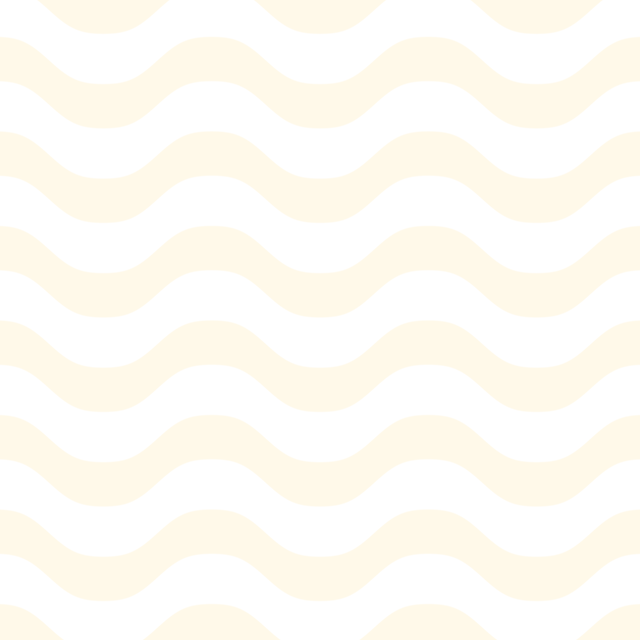
Reproduce this pattern procedurally as a Shadertoy shader.

```glsl
// Horizontal cream wave stripes, evenly stacked on white.

const float TAU = 6.2831853;

const vec3 WHITE = vec3(1.0);
const vec3 CREAM = vec3(1.0, 0.976, 0.914);

const float WAVELENGTH = 0.3385;    // crest to crest
const float TROUGH_X = 0.5;         // one trough sits here
const float SWING = 0.0398;         // main wave amplitude
const float FLATTEN = 0.0029;       // third harmonic, rounds crests and troughs
const float ROW_SPACING = 0.1477;   // stripe to stripe
const float ROW_Y = 0.8709;         // midline of one stripe
const float STRIPE_WIDTH = 0.0692;  // measured vertically
const float EDGE_SOFTNESS = 0.0014;

// Height of the wave above its midline
float waveHeight(float x) {
    float phase = TAU * (x - TROUGH_X) / WAVELENGTH;
    return FLATTEN * cos(3.0 * phase) - SWING * cos(phase);
}

void mainImage(out vec4 fragColor, in vec2 fragCoord) {
    vec2 uv = fragCoord / iResolution.y;

    // Vertical offset from the nearest stripe's centre line
    float row = (uv.y - ROW_Y - waveHeight(uv.x)) / ROW_SPACING;
    float offset = abs(fract(row + 0.5) - 0.5) * ROW_SPACING;

    // Soft stripe edges, never narrower than a pixel
    float soft = max(EDGE_SOFTNESS, 1.0 / iResolution.y);
    float stripe = 1.0 - smoothstep(-soft, soft, offset - 0.5 * STRIPE_WIDTH);

    fragColor = vec4(mix(WHITE, CREAM, stripe), 1.0);
}
```
